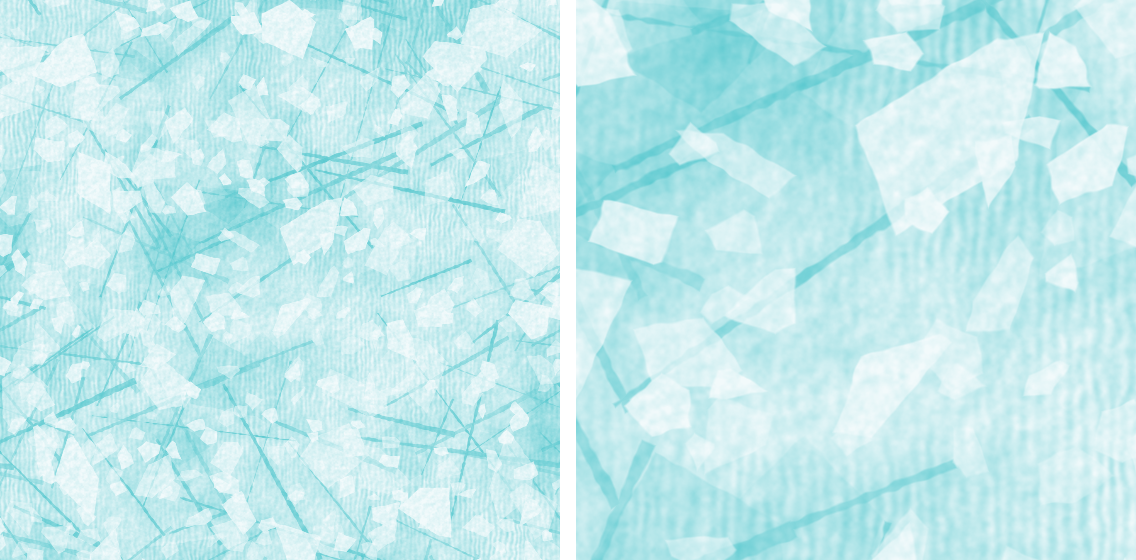
Left, the full canvas; right, a detail of the centre.
Write a three.js fragment shader that draws this pattern.

```glsl
// Icy paper collage: wobbly vertical ribs and soft clouds under crossing teal
// strokes, covered by pale translucent shards and fine embossed grain.
// A single tone value is built layer by layer, then mapped to a colour ramp.
varying vec2 vUv;

const float TAU = 6.2831853;
const float EDGE = 0.0009;
const vec3 DEEP_TEAL = vec3(0.36, 0.79, 0.815);
const vec3 FROST = vec3(0.95, 0.98, 0.985);

float hash(vec2 p) {
  vec3 q = fract(p.xyx * vec3(0.1031, 0.1030, 0.0973));
  q += dot(q, q.yzx + 33.33);
  return fract((q.x + q.y) * q.z);
}

vec2 hash2(vec2 p) {
  return vec2(hash(p), hash(p + 57.3));
}

float noise(vec2 p) {
  vec2 i = floor(p);
  vec2 f = fract(p);
  f = f * f * (3.0 - 2.0 * f);
  return mix(mix(hash(i), hash(i + vec2(1.0, 0.0)), f.x),
             mix(hash(i + vec2(0.0, 1.0)), hash(i + 1.0), f.x), f.y);
}

float fbm(vec2 p) {
  float sum = 0.0;
  float gain = 0.5;
  for (int i = 0; i < 5; i++) {
    sum += gain * noise(p);
    p = mat2(1.6, 1.2, -1.2, 1.6) * p + 7.1;
    gain *= 0.5;
  }
  return sum;
}

// Relief of rough paper, lit from the upper left
float emboss(vec2 p, float scale) {
  vec2 q = p * scale;
  return fbm(q) - fbm(q + vec2(0.5, -0.5));
}

// Signed distance to an irregular, stretched, convex five-sided chip
float chip(vec2 q, float radius, vec2 seed) {
  float turn = hash(seed + 3.7) * TAU;
  float stretch = mix(0.75, 1.35, hash(seed + 8.3));
  q = mat2(cos(turn), sin(turn), -sin(turn), cos(turn)) * q * vec2(stretch, 1.0 / stretch);
  float d = -1.0;
  for (int k = 0; k < 5; k++) {
    vec2 r = hash2(seed + float(k) * 11.9 + 5.0);
    float a = (float(k) + 0.75 * (r.x - 0.5)) * TAU / 5.0;
    d = max(d, dot(q, vec2(cos(a), sin(a))) - radius * mix(0.4, 1.1, r.y));
  }
  return d;
}

// Cover of chips scattered one per cell; size is in cells
float shards(vec2 p, float cells, float density, float size, float layer) {
  vec2 g = p * cells + layer * 0.37;
  vec2 home = floor(g);
  float clear = 1.0;
  for (int y = -1; y <= 1; y++) {
    for (int x = -1; x <= 1; x++) {
      vec2 cell = home + vec2(float(x), float(y));
      vec2 seed = cell + layer * 31.7 + 40.0;
      if (hash(seed) > density) continue;
      vec2 q = g - cell - mix(vec2(0.12), vec2(0.88), hash2(seed + 19.1));
      float radius = size * mix(0.6, 1.1, hash(seed + 71.3));
      float d = chip(q, radius, seed) / cells;
      float alpha = mix(0.5, 1.0, hash(seed + 91.7));
      clear *= 1.0 - alpha * (1.0 - smoothstep(-EDGE, EDGE, d));
    }
  }
  return 1.0 - clear;
}

// Crossing strokes in four leaning families: x = ink, y = soft halo
vec2 strokes(vec2 p, float rough) {
  vec2 mark = vec2(0.0);
  for (int i = 0; i < 88; i++) {
    float n = float(i);
    vec2 seed = vec2(n * 3.17 + 2.0, n * 1.71 + 9.0);
    vec2 a = hash2(seed);
    vec2 b = hash2(seed + 23.9);
    float family = mod(n, 4.0);
    float lean = family < 1.0 ? -0.95 : family < 2.0 ? 0.5 : family < 3.0 ? -0.28 : 1.22;
    lean += (b.x - 0.5) * 0.35;
    vec2 along = vec2(cos(lean), sin(lean));
    vec2 q = fract(p - a + 0.5) - 0.5;
    float t = dot(q, along);
    float halfLength = mix(0.06, 0.2, b.y);
    float side = abs(dot(q, vec2(-along.y, along.x)));
    float past = max(abs(t) - halfLength, 0.0);
    float width = mix(0.0009, 0.0043, hash(seed + 47.0)) * (1.0 + 0.35 * t / halfLength);
    float d = max(side - width + rough * 0.002, past - 0.001);
    float strength = mix(0.4, 0.95, hash(seed + 63.0));
    mark.x = max(mark.x, strength * (1.0 - smoothstep(-EDGE, EDGE, d)));
    mark.y = max(mark.y, strength * exp(-(side + past) / 0.017));
  }
  return mark;
}

void main() {
  vec2 p = vUv;
  float grain = emboss(p, 120.0);
  float rough = noise(p * 170.0) - 0.5;
  float speck = noise(p * 330.0) - 0.5;
  vec2 torn = p + 0.0022 * (vec2(noise(p * 110.0), noise(p * 110.0 + 31.0)) - 0.5);

  // Ribbed ground with broken fibres and darker clouds
  float wobble = noise(p * vec2(36.0, 22.0)) + 0.5 * noise(p * 85.0);
  float rib = sin(TAU * (p.x * 112.0 + wobble * 0.9));
  float ribDepth = mix(0.02, 0.15, noise(p * 9.0 + 4.0)) * mix(0.4, 1.3, noise(p * 70.0));
  float fibre = noise(p * vec2(210.0, 65.0)) - 0.5;
  float cloud = smoothstep(0.42, 0.68, fbm(p * 4.6 + 2.3));
  float tone = 0.75 + rib * ribDepth + 0.12 * fibre - 0.27 * cloud;
  tone += 0.2 * (fbm(p * 24.0) - 0.5);

  // Large faint pieces, some dark and some light
  tone -= 0.17 * shards(torn, 6.0, 0.4, 0.4, 1.0);
  tone = mix(tone, 0.9, 0.4 * shards(torn, 6.0, 0.55, 0.42, 2.0));

  // Teal strokes
  vec2 mark = strokes(p, rough);
  tone -= 0.17 * mark.y;
  tone = mix(tone, 0.05, mark.x * mix(0.7, 1.0, noise(p * 60.0)));

  // Pale chips from large to small
  tone = mix(tone, 0.95, 0.97 * shards(torn, 8.0, 0.72, 0.41, 3.0));
  tone = mix(tone, 0.94, 0.9 * shards(torn, 14.0, 0.55, 0.39, 4.0));
  tone = mix(tone, 0.96, 0.92 * shards(torn, 22.0, 0.36, 0.38, 5.0));

  tone += 0.22 * grain + 0.06 * rough + 0.1 * speck;
  gl_FragColor = vec4(mix(DEEP_TEAL, FROST, clamp(tone, 0.0, 1.0)), 1.0);
}
```
